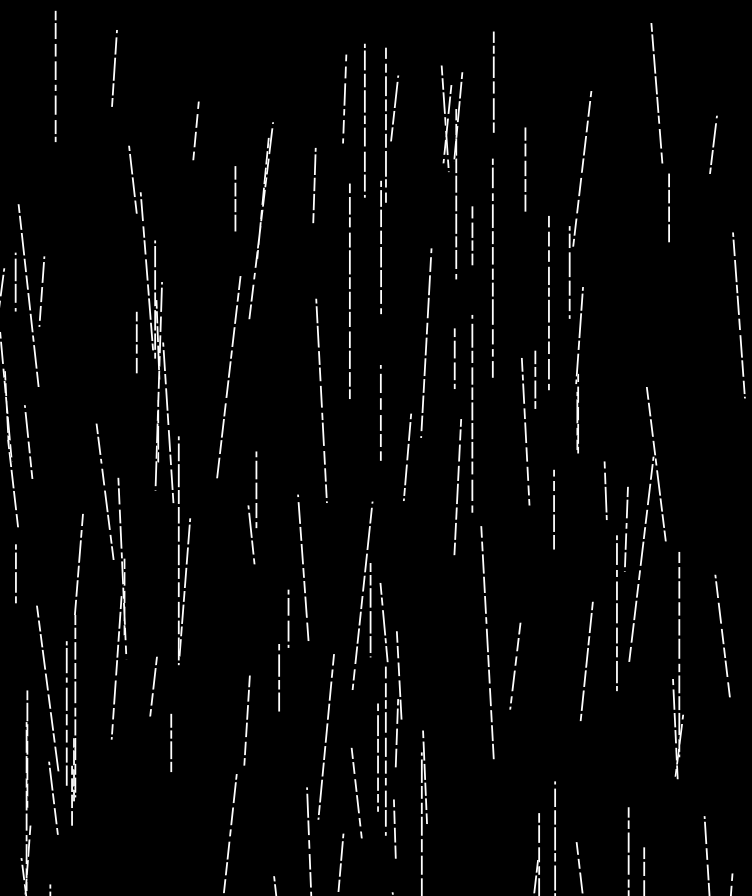
Reproduce this texture procedurally as a Shadertoy shader.

```glsl
// Thin white dashed streaks, upright or slightly tilted, scattered on black.

const int STREAKS = 122;

// Integer hash of a 2D cell, giving four values in 0..1
vec4 hash4(ivec2 cell) {
    uvec4 v = uvec4(cell.x, cell.y, cell.x + 71, cell.y + 193);
    v = v * 1664525u + 1013904u;
    v += v.yzxw * v.wxyz;
    v ^= v >> 16u;
    v = v * 747797u + 12345u;
    v += v.wzxy * v.yxwz;
    v ^= v >> 15u;
    return vec4(v & 65535u) / 65535.0;
}

// Share of a pixel that lies inside an edge, from its signed distance
float coverage(float dist, float pixel) {
    return clamp(0.5 - dist / pixel, 0.0, 1.0);
}

// Irregular dashes along a streak: one jittered gap in each cell
float dashes(float along, int id, float pixel) {
    float cell = along / 0.0215;
    vec4 rnd = hash4(ivec2(int(floor(cell)) + 300, id + 17));
    float gapCentre = 0.2 + 0.6 * rnd.x;
    float gapHalf = mix(0.0014, 0.003, rnd.y * rnd.y);
    float toGap = abs(fract(cell) - gapCentre) * 0.0215 - gapHalf;
    return 1.0 - coverage(toGap, pixel);
}

float streak(vec2 p, int id, float aspect, float pixel) {
    vec4 place = hash4(ivec2(id, 5));
    vec4 form = hash4(ivec2(id, 911));

    // Streaks crowd towards the left side
    vec2 top = vec2(aspect * pow(place.x, 1.3),
                    0.99 * (float(id) + place.y) / float(STREAKS));
    float size = 0.065 + 0.2 * place.z * place.z;

    // Nearly half stand upright, the others lean either way
    float lean = form.x < 0.42 ? 0.0 : mix(0.03, 0.13, form.y);
    lean *= form.z < 0.5 ? -1.0 : 1.0;

    float along = top.y - p.y;
    float across = abs(p.x - top.x - lean * along) * inversesqrt(1.0 + lean * lean);
    float ends = abs(along - 0.5 * size) - 0.5 * size;
    return coverage(across - 0.001, pixel) * coverage(ends, pixel)
         * dashes(along, id, pixel);
}

void mainImage(out vec4 fragColor, in vec2 fragCoord) {
    vec2 p = fragCoord / iResolution.y;
    float aspect = iResolution.x / iResolution.y;
    float pixel = 1.0 / iResolution.y;

    float light = 0.0;
    for (int id = 0; id < STREAKS; id++) {
        light = max(light, streak(p, id, aspect, pixel));
    }
    fragColor = vec4(vec3(light), 1.0);
}
```
